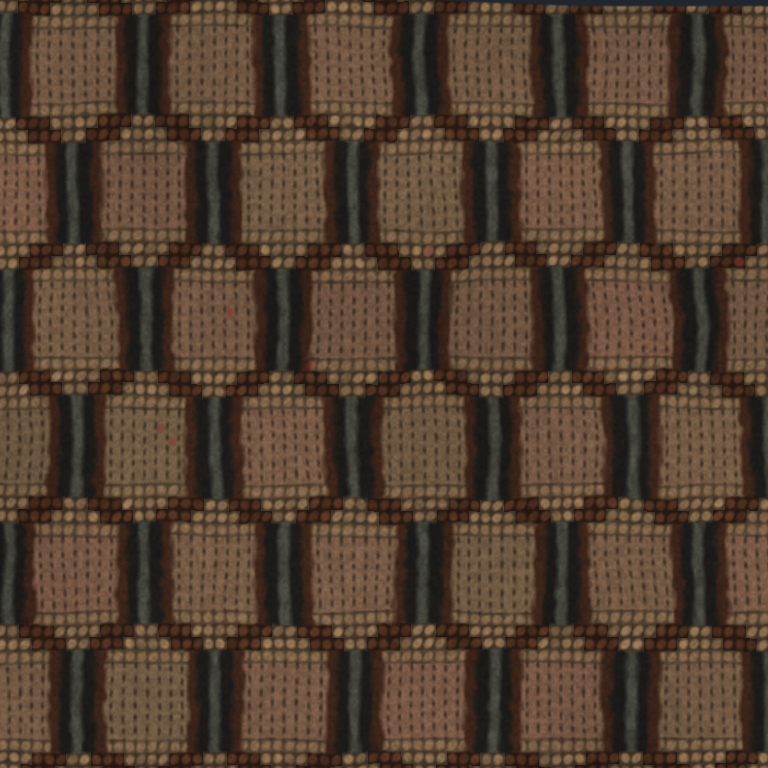
Write a three.js fragment shader that draws this texture.

```glsl
// Woven pile fabric: staggered tan blocks parted by black bars with grey cores,
// with rows of knotted tan and brown stitches between the courses.
// A brick layout picks the colour, a stitch lattice shades it, noise wears it.

varying vec2 vUv;

const vec2 REPEATS = vec2(5.54, 6.04);      // blocks across, courses down
const vec2 ORIGIN = vec2(-0.030, -0.013);   // layout shift, in repeats
const float SKEW = -0.030;                  // sideways drift of the courses
const vec2 STITCHES = vec2(12.0, 10.0);     // stitches per repeat
const float BAR_HALF = 0.40;                // half height of a bar
const float CORE_EDGE = 0.043;              // half widths, in repeats
const float BLACK_EDGE = 0.125;
const float BROWN_EDGE = 0.205;
const float SWAG_CENTRE = 0.21;             // brown steps between courses
const float SWAG_HALF = 0.11;
const float WARP = 0.035;
const float FUZZ = 0.30;

const vec3 TAN = vec3(0.445, 0.345, 0.275);
const vec3 KHAKI = vec3(0.50, 0.395, 0.29);
const vec3 BROWN = vec3(0.225, 0.135, 0.095);
const vec3 SWAG = vec3(0.30, 0.185, 0.125);
const vec3 BLACK = vec3(0.105, 0.100, 0.092);
const vec3 CORE = vec3(0.285, 0.290, 0.255);
const vec3 FLECK = vec3(0.50, 0.20, 0.19);
const vec3 SELVAGE = vec3(0.13, 0.15, 0.18);

float hash(vec2 p) {
  vec3 q = fract(p.xyx * vec3(0.1031, 0.1030, 0.0973));
  q += dot(q, q.yzx + 33.33);
  return fract((q.x + q.y) * q.z);
}

float noise(vec2 p) {
  vec2 i = floor(p);
  vec2 f = fract(p);
  f = f * f * (3.0 - 2.0 * f);
  return mix(mix(hash(i), hash(i + vec2(1.0, 0.0)), f.x),
             mix(hash(i + vec2(0.0, 1.0)), hash(i + 1.0), f.x), f.y);
}

// Rounds to cell centres with a soft ramp across each boundary
float softStair(float x) {
  float f = fract(x);
  return floor(x) + 0.5 * (smoothstep(0.0, 0.12, f) + smoothstep(0.88, 1.0, f));
}

// Distance to the nearest bar axis, in repeats
float barDistance(float x) {
  return abs(fract(x + 0.5) - 0.5);
}

void main() {
  vec2 uv = vec2(vUv.x, 1.0 - vUv.y);

  // Layout: alternate courses shift by half a repeat
  vec2 q = uv * REPEATS + ORIGIN;
  q.x += SKEW * uv.y;
  q += WARP * (vec2(noise(uv * 14.0), noise(uv * 14.0 + 40.0)) - 0.5);
  float course = floor(q.y);
  float shift = 0.5 * mod(course, 2.0);
  float height = abs(q.y - course - 0.5);
  vec2 barId = vec2(floor(q.x - shift + 0.5), course) + 20.0;
  vec2 blockId = vec2(floor(q.x - shift), course) + 50.0;

  // Stitch lattice
  vec2 stitch = q * STITCHES;
  vec2 stitchId = floor(stitch) + 100.0;
  vec2 local = fract(stitch) - 0.5;
  float lean = (hash(stitchId + 7.0) - 0.2) * 0.5;
  vec2 tilted = vec2(local.x + lean * local.y, local.y);
  float knot = 1.0 - smoothstep(0.22, 0.62, length(tilted * vec2(1.05, 1.1)));
  float groove = smoothstep(0.24, 0.48, abs(local.x));
  float dash = 0.55 - 0.45 * cos(6.28318 * stitch.y + 3.0 * noise(stitch * 0.6));

  // Upright stripes of a course: core, black, brown, block
  float fray = 0.035 * (noise(uv * vec2(110.0, 75.0)) - 0.5);
  float d = barDistance(q.x - shift) + fray;
  float coreShift = 0.03 * (hash(barId) - 0.5);
  float coreDist = barDistance(q.x - shift + coreShift) + 0.5 * fray;
  float block = smoothstep(BROWN_EDGE - 0.025, BROWN_EDGE + 0.025, d);
  float core = 1.0 - smoothstep(CORE_EDGE - 0.03, CORE_EDGE + 0.02, coreDist);
  vec3 blockTint = mix(vec3(1.03, 0.97, 0.96), vec3(0.96, 1.0, 0.93), hash(blockId));
  vec3 blockColour = TAN * blockTint * (1.0 - 0.42 * groove * dash);
  float rim = smoothstep(0.28, 0.32, height);
  blockColour = mix(blockColour, KHAKI * (0.58 + 0.42 * knot), rim * 0.8);
  float crease = 1.0 - smoothstep(0.004, 0.018, abs(height - 0.30));
  blockColour *= 1.0 - 0.22 * crease * noise(uv * vec2(60.0, 25.0));

  vec3 colour = mix(BLACK, CORE, core * (0.7 + 0.3 * noise(uv * vec2(160.0, 70.0))));
  colour = mix(colour, BROWN, smoothstep(BLACK_EDGE - 0.025, BLACK_EDGE + 0.035, d));
  colour = mix(colour, blockColour, block);

  // Knotted band between courses, stepped stitch by stitch
  float stepDist = barDistance(softStair(stitch.x) / STITCHES.x - shift);
  float swag = 1.0 - smoothstep(SWAG_HALF - 0.012, SWAG_HALF + 0.012,
                                abs(stepDist - SWAG_CENTRE));
  vec3 bandColour = mix(KHAKI, SWAG, swag) * (0.48 + 0.52 * knot);
  bandColour *= 1.0 + 0.28 * knot * (hash(stitchId) - 0.5);
  float band = smoothstep(BAR_HALF - 0.015, BAR_HALF + 0.015, height + 0.5 * fray);
  colour = mix(colour, bandColour, band);

  // Wool fuzz, broad shading and rare red flecks
  float fibre = 0.6 * noise(uv * 210.0) + 0.4 * noise(uv * vec2(430.0, 380.0));
  colour *= 1.0 + FUZZ * (fibre - 0.5);
  colour *= 0.95 + 0.12 * noise(uv * 5.0 + 9.0);
  float fleck = step(0.9975, hash(stitchId + 31.0)) * knot;
  colour = mix(colour, FLECK, 0.45 * fleck);

  // Dark bound edge along the upper right
  float edgeDepth = 0.009 * smoothstep(0.5, 0.8, uv.x);
  colour = mix(SELVAGE, colour, smoothstep(edgeDepth - 0.003, edgeDepth + 0.001, uv.y));

  gl_FragColor = vec4(colour, 1.0);
}
```
